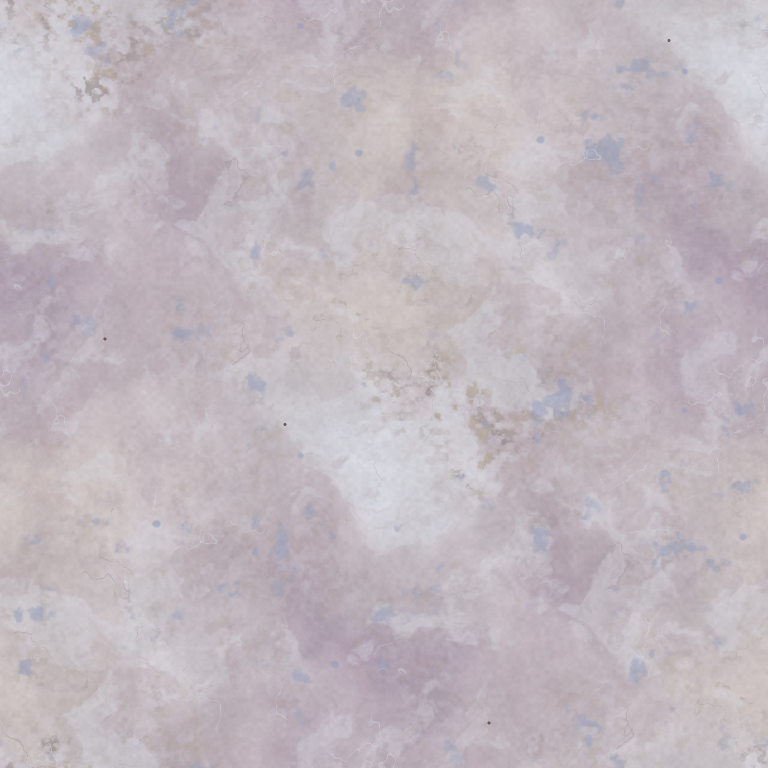
A Shadertoy shader for this texture:

```glsl
const vec3 ROSE_GREY = vec3(0.762, 0.728, 0.750);
const vec3 BEIGE = vec3(0.792, 0.752, 0.738);
const vec3 CHALK = vec3(0.835, 0.840, 0.872);
const vec3 MAUVE = vec3(0.640, 0.565, 0.650);
const vec3 DUSTY_PINK = vec3(0.715, 0.655, 0.680);
const vec3 CRUST = vec3(0.570, 0.535, 0.530);
const vec3 OCHRE = vec3(0.690, 0.635, 0.560);
const vec3 SLATE_BLUE = vec3(0.600, 0.630, 0.740);
const vec3 PIT_BROWN = vec3(0.340, 0.260, 0.220);

float hash(vec2 cell, float seed) {
    return fract(sin(dot(cell, vec2(127.1, 311.7)) + seed * 17.3) * 43758.5453);
}

// Value noise that wraps over the unit square
float noise(vec2 p, float period, float seed) {
    vec2 g = p * period;
    vec2 i = floor(g);
    vec2 f = g - i;
    vec2 u = f * f * f * (f * (f * 6.0 - 15.0) + 10.0);
    vec2 lo = mod(i, period);
    vec2 hi = mod(i + 1.0, period);
    float bottom = mix(hash(lo, seed), hash(vec2(hi.x, lo.y), seed), u.x);
    float top = mix(hash(vec2(lo.x, hi.y), seed), hash(hi, seed), u.x);
    return mix(bottom, top, u.y);
}

float fbm(vec2 p, float period, int octaves, float seed) {
    float sum = 0.0, weight = 0.5, total = 0.0;
    for (int k = 0; k < octaves; k++) {
        sum += weight * noise(p, period, seed + float(k));
        total += weight;
        weight *= 0.56;
        period *= 2.0;
    }
    return sum / total;
}

vec2 wrapDelta(vec2 p, vec2 centre) {
    return fract(p - centre + 0.5) - 0.5;
}

float blob(vec2 p, vec2 centre, vec2 radius) {
    vec2 d = wrapDelta(p, centre) / radius;
    return exp(-dot(d, d));
}

// Thin crack lines along a level of the noise
float veins(vec2 p, float period, float width, float seed) {
    float level = abs(fbm(p, period, 4, seed) - 0.5);
    float present = smoothstep(0.56, 0.72, fbm(p, period + 1.0, 3, seed + 9.0));
    return (1.0 - smoothstep(0.0, width, level)) * present;
}

// A few small spots scattered at random
float spots(vec2 p, int count, float radius, float seed) {
    float cover = 0.0;
    for (int k = 0; k < count; k++) {
        vec2 id = vec2(float(k), seed);
        vec2 centre = vec2(hash(id, 1.0), hash(id, 2.0));
        float size = radius * mix(0.6, 1.0, hash(id, 3.0));
        float d = length(wrapDelta(p, centre));
        cover = max(cover, 1.0 - smoothstep(size * 0.5, size, d));
    }
    return cover;
}

void mainImage(out vec4 fragColor, in vec2 fragCoord) {
    vec2 p = fragCoord / iResolution.xy;
    // Diagonal axes: the layout repeats in a half-drop
    vec2 q = vec2(p.x + p.y, p.x - p.y);
    vec2 bend = vec2(fbm(q, 4.0, 6, 1.0), fbm(q, 4.0, 6, 21.0)) - 0.5;
    vec2 w = q + 0.3 * bend;

    // Broad washes of colour
    float mauve = blob(w, vec2(0.63, 0.31), vec2(0.09, 0.24))
        + 0.55 * blob(w, vec2(0.43, 0.33), vec2(0.11, 0.15))
        + 0.50 * blob(w, vec2(0.94, 0.48), vec2(0.14, 0.14));
    float chalk = blob(w, vec2(0.87, 0.03), vec2(0.09, 0.21))
        + 0.45 * blob(w, vec2(0.38, 0.00), vec2(0.10, 0.13));
    float beige = blob(w, vec2(0.42, 0.70), vec2(0.17, 0.19))
        + 0.8 * blob(w, vec2(0.10, 0.90), vec2(0.15, 0.15));
    float cloud = fbm(w, 5.0, 6, 31.0);
    vec3 col = mix(ROSE_GREY, BEIGE, min(beige, 1.0));
    col = mix(col, DUSTY_PINK, 0.5 * smoothstep(0.50, 0.72, cloud));
    col = mix(col, CHALK, min(chalk, 1.0) * 0.9);
    col = mix(col, MAUVE, min(mauve, 1.0) * mix(0.45, 0.95, cloud));

    // Worn plaster: mottling and flaked patches
    col += 0.13 * (fbm(q, 9.0, 6, 41.0) - 0.5);
    float flakes = smoothstep(0.54, 0.68, fbm(w, 11.0, 6, 51.0));
    col = mix(col, CHALK, 0.38 * flakes);
    float stains = smoothstep(0.56, 0.72, fbm(w, 13.0, 5, 61.0));
    col = mix(col, DUSTY_PINK, 0.40 * stains);

    // Granular crust gathered in clusters
    float cluster = blob(w, vec2(0.05, 0.08), vec2(0.12, 0.14))
        + 0.55 * blob(w, vec2(0.25, 0.27), vec2(0.11, 0.10));
    float patchy = smoothstep(0.45, 0.66, fbm(q, 12.0, 4, 71.0));
    float crust = min(cluster * mix(0.5, 1.1, patchy) + 0.28 * patchy, 1.0);
    float grain = fbm(p + 0.02 * bend, 88.0, 3, 81.0);
    vec3 crustColor = mix(CRUST, OCHRE, smoothstep(0.40, 0.60, fbm(p, 24.0, 3, 91.0)));
    col = mix(col, crustColor, 0.60 * crust * smoothstep(0.52, 0.70, grain));
    col = mix(col, CHALK, 0.40 * crust * smoothstep(0.50, 0.32, grain));
    float blueDust = smoothstep(0.64, 0.76, fbm(p, 30.0, 4, 101.0));
    col = mix(col, SLATE_BLUE, 0.55 * blueDust * patchy);

    // Cracks, pale scratches and stray marks
    col = mix(col, CRUST, 0.30 * veins(w, 7.0, 0.010, 111.0));
    col = mix(col, CHALK, 0.45 * veins(q, 10.0, 0.012, 131.0));
    col = mix(col, SLATE_BLUE, 0.65 * spots(q + 0.04 * bend, 5, 0.010, 5.0));
    col = mix(col, PIT_BROWN, 0.80 * spots(q, 2, 0.006, 8.0));

    // Fine powdery tooth
    col += 0.045 * (fbm(p, 160.0, 2, 151.0) - 0.5);
    fragColor = vec4(col, 1.0);
}
```
